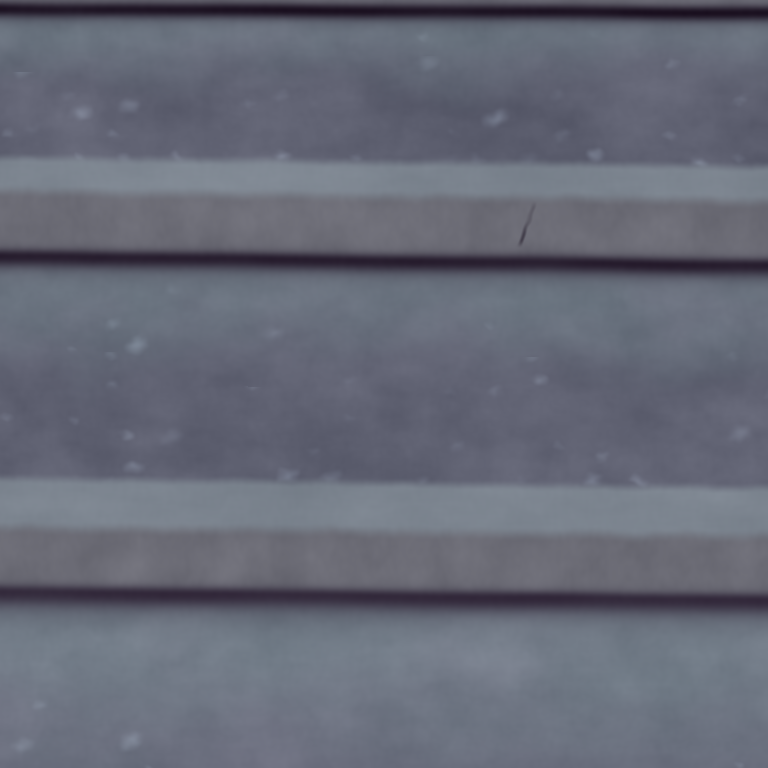
Reproduce this texture procedurally as a WebGL 2 fragment shader.

```glsl
#version 300 es
precision highp float;
// Worn slate stairs seen from the front: three dark seams, each below a pale
// lip and a riser, and above a mottled tread. Steps are painted from the top
// down, growing towards the viewer; gradient noise and flecks add the wear.
uniform vec2 u_resolution;
out vec4 outColor;

vec2 hash2(vec2 p) {
    vec3 q = fract(p.xyx * vec3(0.1031, 0.1030, 0.0973));
    q += dot(q, q.yzx + 33.33);
    return fract((q.xx + q.yz) * q.zy);
}

float corner(vec2 cell, vec2 f, vec2 o) {
    return dot(hash2(cell + o) * 2.0 - 1.0, f - o);
}

float gradientNoise(vec2 p) {
    vec2 c = floor(p), f = p - c;
    vec2 u = f * f * f * (f * (f * 6.0 - 15.0) + 10.0);
    return mix(mix(corner(c, f, vec2(0, 0)), corner(c, f, vec2(1, 0)), u.x),
               mix(corner(c, f, vec2(0, 1)), corner(c, f, vec2(1, 1)), u.x), u.y);
}

float fbm(vec2 p) {
    float sum = 0.0, amp = 0.6;
    for (int i = 0; i < 4; i++) {
        sum += amp * gradientNoise(p);
        p = p * 2.03 + 17.7;
        amp *= 0.55;
    }
    return sum;
}

// Soft pale chips, at most one in each grid cell
float flecks(vec2 p, float density, float seed) {
    vec2 cell = floor(p), f = p - cell;
    vec2 place = hash2(cell + seed), kind = hash2(cell + seed + 41.0);
    vec2 d = f - mix(vec2(0.32), vec2(0.68), place);
    d.y += d.x * (kind.y - 0.5) * 0.7;
    d += 0.12 * vec2(gradientNoise(p * 4.0), gradientNoise(p * 4.0 + 9.0));
    float size = mix(0.13, 0.21, kind.y);
    float chip = 1.0 - smoothstep(0.0, 1.4, length(d * vec2(0.9, 1.1)) / size);
    return chip * step(kind.x, density) * mix(0.35, 1.0, place.x);
}

void main() {
    vec2 p = gl_FragCoord.xy / u_resolution;
    p.y = 1.0 - p.y;                                  // depth measured downwards
    float pixel = 1.0 / u_resolution.y;
    float y = p.y - p.x * mix(0.005, 0.012, smoothstep(0.0, 0.25, p.y));
    y += 0.002 * gradientNoise(vec2(p.x * 5.0, p.y * 3.0));

    float mottle = fbm(p * vec2(4.0, 6.0));
    float cloud = fbm(p * vec2(13.0, 17.0) + 35.0);
    float streak = fbm(p * vec2(9.0, 28.0) + 50.0);
    float stain = fbm(p * vec2(15.0, 12.0) + 80.0);
    float ragged = 0.007 * fbm(p * vec2(15.0, 4.0) + 20.0);

    vec3 riser = vec3(0.425, 0.425, 0.463) + 0.07 * stain + 0.05 * mottle;
    vec3 lip = vec3(0.485, 0.518, 0.560) + 0.03 * streak + 0.06 * mottle;
    vec3 color = riser * 0.55;

    for (int i = 0; i < 3; i++) {
        float k = float(i);
        float d = y - (0.0117 + 0.2645 * k + 0.0575 * k * k);
        float soft = 0.005 + pixel;

        // Lip, then the riser blending out of it
        float lipTop = d + 0.111 + 0.019 * k + ragged * 0.6;
        color = mix(color, lip, smoothstep(-soft, soft * 1.5, lipTop));
        float face = d + 0.084 + ragged;
        vec3 faceColor = riser * (1.0 - 0.03 * exp(-max(face, 0.0) / 0.02));
        color = mix(color, faceColor, smoothstep(-0.010, 0.010, face));

        // Tread: teal near the seam, slate towards the next lip
        float v = d / (0.19 + 0.1 * k);
        float front = max(k - 1.0, 0.0);
        float fade = smoothstep(0.0, 0.6 + 0.2 * front, v + 0.5 * mottle);
        vec3 tread = mix(vec3(0.442, 0.484, 0.528), vec3(0.374, 0.382, 0.445), fade);
        tread += 0.024 * front + 0.10 * mottle + 0.06 * cloud + 0.02 * streak;
        tread -= 0.012 * smoothstep(0.36, 0.40, p.x) * (1.0 - step(0.5, k));
        float density = mix(0.05, 0.3, smoothstep(0.1, 0.9, v)) * (1.0 - 0.7 * front);
        float chips = flecks(p * vec2(15.0, 17.0), density, 3.0)
                    + 0.5 * flecks(p * vec2(22.0, 24.0) + 0.4, density, 71.0);
        tread += vec3(0.10, 0.115, 0.12) * chips * smoothstep(0.08, 0.2, v);
        color = mix(color, tread, smoothstep(-soft, soft, d));

        // Seam: a dark core and a wide shadow spreading onto the tread below
        float above = 0.0085;
        float below = 0.0095 + 0.003 * k;
        float core = exp(-pow(abs(d) / (d < 0.0 ? above : below), 2.0));
        float reach = d < 0.0 ? 0.011 : 0.018 + 0.007 * k;
        float halo = exp(-pow(abs(d) / reach, 1.6));
        color = mix(color, vec3(0.28, 0.27, 0.33), 0.7 * halo);
        vec3 shade = mix(vec3(0.10, 0.06, 0.12), vec3(0.19, 0.15, 0.22), k * 0.5);
        color = mix(color, shade, core * clamp(0.95 + 0.3 * mottle, 0.0, 1.0));
    }

    // Short broken crack on the upper riser
    vec2 c = p - vec2(0.686, 0.292);
    float bend = c.x + 0.35 * c.y + 0.004 * gradientNoise(p * 60.0);
    float crack = (1.0 - smoothstep(0.0, 0.005, abs(bend)))
                * (1.0 - smoothstep(0.02, 0.032, abs(c.y)));
    crack *= mix(0.3, 0.8, smoothstep(-0.005, 0.015, c.y));
    color = mix(color, vec3(0.22, 0.20, 0.25), crack);

    // Faint grain over everything
    color += 0.007 * gradientNoise(p * vec2(120.0, 70.0));
    outColor = vec4(clamp(color, 0.0, 1.0), 1.0);
}
```
